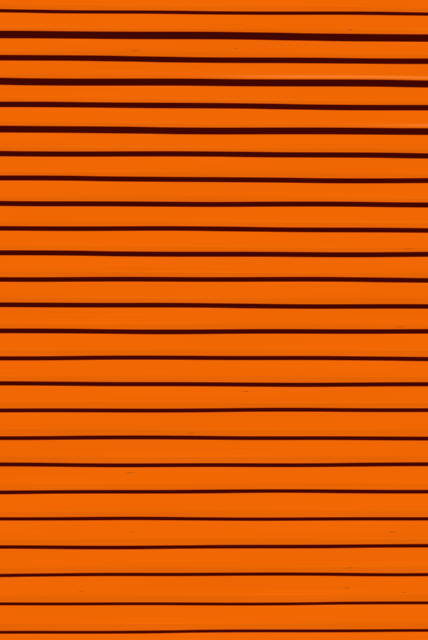
Reproduce this texture procedurally as a Shadertoy shader.

```glsl
#define SLAT_COLOR vec3(0.93, 0.40, 0.01)
#define GAP_COLOR vec3(0.25, 0.025, 0.0)
#define GAP_EDGE_COLOR vec3(0.36, 0.06, 0.0)
#define SHEEN_COLOR vec3(1.0, 0.52, 0.22)
#define UNITS 768.0        // canvas height in working units
#define FIRST_GAP 13.0     // depth of the top gap
#define PITCH 27.75        // gap spacing at the top
#define PITCH_GROWTH 0.139 // quadratic widening per row
#define TILT 4.5           // drop from left to right at the top
#define TILT_FADE 0.26     // loss of tilt per row
#define GAP_TOP 7.3        // gap width at the top
#define GAP_BOTTOM 3.5     // gap width at the bottom

float hash(vec2 p) {
    return fract(sin(dot(p, vec2(127.1, 311.7))) * 43758.5453);
}

// Continuous row number: whole values lie on the gaps
float rowAt(float x, float depth) {
    float b = PITCH - TILT_FADE * x;
    float c = FIRST_GAP + TILT * x - depth;
    return (sqrt(b * b - 4.0 * PITCH_GROWTH * c) - b) / (2.0 * PITCH_GROWTH);
}

// Sparse short scuffs, one candidate per cell
float scuffs(vec2 p) {
    vec2 grid = p / vec2(64.0, 24.0);
    vec2 cell = floor(grid);
    float seed = hash(cell);
    vec2 center = 0.3 + 0.4 * vec2(hash(cell + 7.3), hash(cell + 19.1));
    vec2 offset = (fract(grid) - center) * vec2(64.0, 24.0);
    offset.y += 0.08 * offset.x;
    float radius = mix(1.5, 9.0, hash(cell + 3.7));
    float mark = 1.0 - smoothstep(0.4, 1.0, length(offset / vec2(radius, 1.3)));
    return mark * step(0.92, seed);
}

void mainImage(out vec4 fragColor, in vec2 fragCoord) {
    float x = fragCoord.x / iResolution.x;
    float unitsPerPixel = UNITS / iResolution.y;
    vec2 p = vec2(fragCoord.x, iResolution.y - fragCoord.y) * unitsPerPixel;

    // Rows widen downward, and their tilt fades and reverses
    float row = rowAt(x, p.y);
    float id = floor(row + 0.5);
    float pitch = PITCH + 2.0 * PITCH_GROWTH * row - TILT_FADE * x;
    float bend = 0.5 * sin(x * 5.0 + id * 2.4) + 0.25 * sin(x * 13.0 + id * 4.1);
    float jitter = 1.4 * (hash(vec2(id, 4.0)) - 0.5);
    float d = (row - id) * pitch - bend - jitter;

    // Slat face: bright upper part, dimmer lip and fine grooves
    float across = fract(row);
    float lip = smoothstep(0.66, 0.72, across);
    float grain = sin(p.y * 1.7 + 2.0 * sin(id)) * sin(p.y * 0.73 + x * 2.0);
    float cloud = sin(x * 4.0 + id * 1.7) * sin(p.y * 0.013 + x * 3.0);
    vec3 color = SLAT_COLOR * (1.012 - 0.035 * lip + 0.006 * grain + 0.01 * cloud);
    float groove = exp(-pow((across - 0.7) * pitch / 0.9, 2.0));
    color += vec3(0.02, 0.025, 0.015) * groove * (0.5 + 0.5 * sin(x * 6.0 + id));
    color = mix(color, vec3(0.67, 0.31, 0.06), 0.4 * scuffs(p));

    // Alternate upper gaps stand wider; two catch light on the right
    float upperOdd = mod(id, 2.0) * (1.0 - step(6.0, id));
    float lit = upperOdd * step(2.0, id) * smoothstep(0.0, 0.3, x - 0.17 * id + 0.1);
    color = mix(color, SHEEN_COLOR, 0.75 * lit * exp(-pow((d + 7.5) / 1.8, 2.0)));

    // Dark gap with a reddish rim and softened edges
    float width = mix(GAP_TOP, GAP_BOTTOM, clamp(id / 24.0, 0.0, 1.0));
    width += 1.8 * upperOdd - 3.0 * (1.0 - step(0.5, id));
    width += 0.7 * (hash(vec2(id, 9.0)) - 0.5);
    float inside = 0.5 * width - abs(d);
    float soft = max(unitsPerPixel, 1.7);
    float gap = clamp(0.5 + inside / soft, 0.0, 1.0);
    vec3 gapColor = mix(GAP_EDGE_COLOR, GAP_COLOR, smoothstep(0.0, 1.5, inside));
    color = mix(color, gapColor, gap);

    fragColor = vec4(color, 1.0);
}
```
